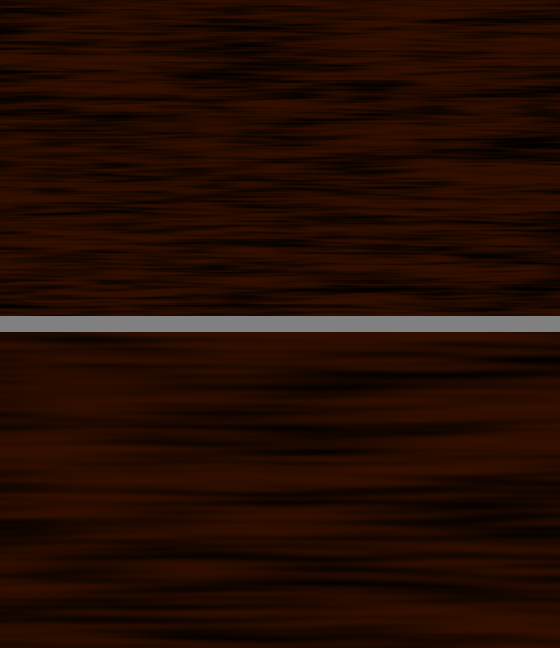
Top, the full canvas; bottom, a detail of the centre.
Give the GLSL for this texture, as a WebGL 1 fragment shader.

```glsl
precision highp float;
// Dark brown wood with fine horizontal grain and shadowed streaks.

uniform vec2 u_resolution;

const vec3 BRIGHT_WOOD = vec3(0.188, 0.055, 0.001);
const vec3 DEEP_GRAIN = vec3(0.006, 0.002, 0.001);
const int GRAIN_LAYERS = 4;

// Pseudo-random unit gradient for a lattice cell
vec2 cellGradient(vec2 cell) {
  float angle = 6.28318 * fract(sin(dot(cell, vec2(127.1, 311.7))) * 43758.55);
  return vec2(cos(angle), sin(angle));
}

float gradientNoise(vec2 p) {
  vec2 cell = floor(p);
  vec2 f = p - cell;
  vec2 blend = f * f * f * (f * (f * 6.0 - 15.0) + 10.0);
  float a = dot(cellGradient(cell), f);
  float b = dot(cellGradient(cell + vec2(1.0, 0.0)), f - vec2(1.0, 0.0));
  float c = dot(cellGradient(cell + vec2(0.0, 1.0)), f - vec2(0.0, 1.0));
  float d = dot(cellGradient(cell + vec2(1.0, 1.0)), f - vec2(1.0, 1.0));
  return mix(mix(a, b, blend.x), mix(c, d, blend.x), blend.y);
}

// Stretched noise layers, from broad bands to hair-thin fibres
float woodGrain(vec2 p, vec2 frequency) {
  float sum = 0.0;
  float weight = 0.46;
  for (int i = 0; i < GRAIN_LAYERS; i++) {
    float layer = float(i);
    vec2 offset = vec2(17.3, 41.7) * (layer + 1.0);
    sum += weight * gradientNoise(p * frequency + offset);
    frequency *= vec2(1.65, 1.85);
    weight *= 0.97;
  }
  return sum;
}

// Wider dark patches that gather toward the right end
float endShadow(vec2 p, float across) {
  float patches = gradientNoise(p * vec2(0.9, 9.0) + vec2(5.2, 8.6));
  return smoothstep(0.72, 1.0, across) * (0.08 + 0.6 * patches);
}

// Soft shoulder on the light wood, long tail into the dark streaks
vec3 woodColour(float grain) {
  float light = smoothstep(-0.65, 0.35, grain);
  return mix(DEEP_GRAIN, BRIGHT_WOOD, light);
}

void main() {
  vec2 p = gl_FragCoord.xy / u_resolution.y;
  float across = gl_FragCoord.x / u_resolution.x;
  float grain = woodGrain(p, vec2(1.5, 22.0)) - endShadow(p, across);
  gl_FragColor = vec4(woodColour(grain), 1.0);
}
```
